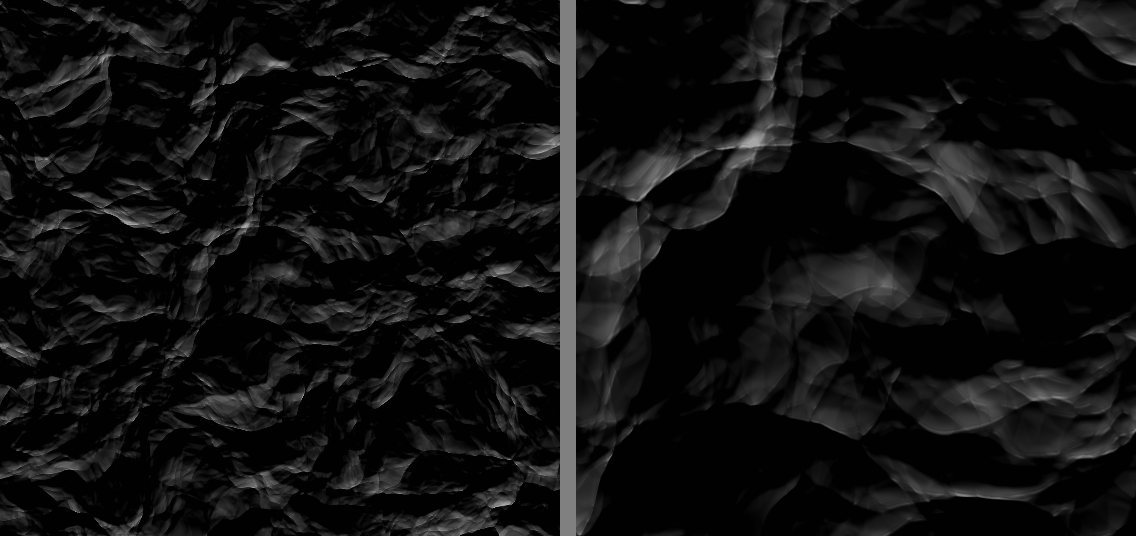
Left, the full canvas; right, a detail of the centre.
Give the GLSL for this texture, as a Shadertoy shader.

```glsl
#define FOLD_FREQ 5.6      // largest folds per canvas width
#define FOLD_STRENGTH 0.72 // slope of the largest folds
#define FOLD_DECAY 0.69    // slope ratio between fold sizes
#define FACET_SHARE 0.6    // flat, straight-edged folds
#define RIDGE_SHARE 0.95   // soft, curved folds
#define STRETCH vec2(1.04, 1.12)
#define LIGHT_ANGLE 1.75   // mean direction of the light
#define LIGHT_SWING 1.7    // how far it turns from place to place
#define CREASE_WIDTH 0.0019
#define LIGHT_GAIN 0.12
#define CREST_GAIN 0.13
#define CREST_START 0.25   // weakest fold that shows a bright crest

vec2 hash22(vec2 p) {
    vec3 q = fract(p.xyx * vec3(0.1031, 0.1030, 0.0973));
    q += dot(q, q.yzx + 33.33);
    return fract((q.xx + q.yz) * q.zy);
}

float cornerSlope(vec2 cell, vec2 offset) {
    float angle = 6.2832 * hash22(cell).x;
    return dot(vec2(cos(angle), sin(angle)), offset);
}

float gradientNoise(vec2 p) {
    vec2 i = floor(p), f = fract(p);
    vec2 u = f * f * f * (f * (f * 6.0 - 15.0) + 10.0);
    vec2 e = vec2(1.0, 0.0);
    return mix(mix(cornerSlope(i, f), cornerSlope(i + e, f - e), u.x),
               mix(cornerSlope(i + e.yx, f - e.yx),
                   cornerSlope(i + e.xx, f - e.xx), u.x), u.y);
}

// Difference of squared cell distances: flat planes meeting in straight creases
float facets(vec2 p) {
    vec2 cell = floor(p), f = fract(p);
    float nearest = 9.0, second = 9.0;
    for (int y = -1; y <= 1; y++)
    for (int x = -1; x <= 1; x++) {
        vec2 o = vec2(x, y);
        vec2 r = o + 0.08 + 0.84 * hash22(cell + o) - f;
        float d = dot(r, r);
        second = min(second, max(nearest, d));
        nearest = min(nearest, d);
    }
    return second - nearest;
}

vec2 warp(vec2 p) {
    return vec2(gradientNoise(p), gradientNoise(p + vec2(37.2, 91.7)));
}

// Height of the crumpled sheet
float sheetHeight(vec2 p) {
    p = p * STRETCH + 3.0;
    p += 0.06 * warp(p * 5.0) + 0.012 * warp(p * 22.0);
    float height = 0.0, freq = FOLD_FREQ, strength = FOLD_STRENGTH;
    mat2 turn = mat2(0.8, 0.6, -0.6, 0.8);
    for (int i = 0; i < 4; i++) {
        vec2 q = p * freq + 17.3 * float(i);
        float fold = FACET_SHARE * facets(q)
                   + RIDGE_SHARE * abs(gradientNoise(turn * q + 8.4));
        height -= strength / freq * fold;
        freq *= 2.03;
        strength *= FOLD_DECAY;
        p = turn * p;
    }
    return height;
}

void mainImage(out vec4 fragColor, in vec2 fragCoord) {
    vec2 uv = fragCoord / iResolution.x;
    float angle = LIGHT_ANGLE + LIGHT_SWING * gradientNoise(uv * 5.0 + 51.3);
    vec2 reach = CREASE_WIDTH * vec2(cos(angle), sin(angle));
    float middle = sheetHeight(uv);
    float ahead = sheetHeight(uv + reach);
    float behind = sheetHeight(uv - reach);

    // Raking light on slopes, with thin highlights along the crests
    float slope = (behind - ahead) / (2.0 * CREASE_WIDTH);
    float crest = (2.0 * middle - ahead - behind) / CREASE_WIDTH;
    float shade = 0.004 + LIGHT_GAIN * max(slope, 0.0);
    shade += CREST_GAIN * max(crest - CREST_START, 0.0) * smoothstep(0.0, 1.2, slope);

    fragColor = vec4(vec3(min(shade, 0.65)), 1.0);
}
```
